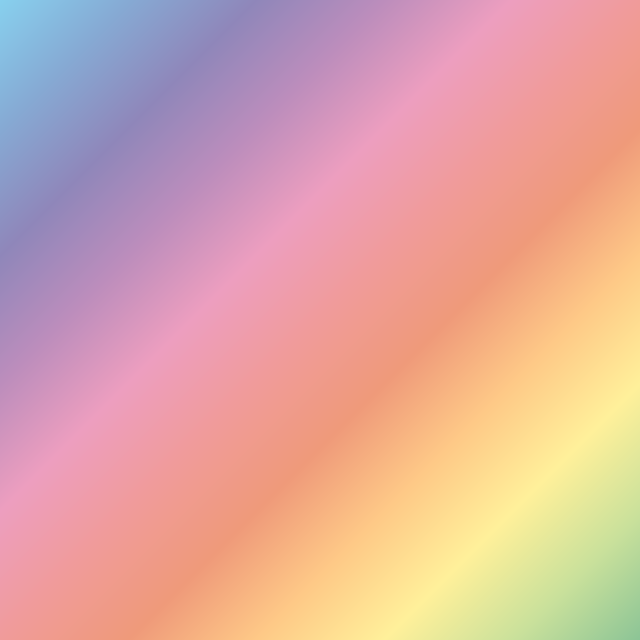
This background is drawn by a WebGL 1 fragment shader. Its source:

```glsl
precision highp float;
// A soft pastel rainbow running diagonally from the upper left corner
// to the lower right one. Evenly spaced colour stops are blended in turn
// along the diagonal, so each band is a straight 45 degree stripe.

uniform vec2 u_resolution;

// Colour stops, from the upper left to the lower right
const vec3 SKY     = vec3(0.530, 0.816, 0.933);
const vec3 STEEL   = vec3(0.525, 0.667, 0.831);
const vec3 VIOLET  = vec3(0.561, 0.527, 0.729);
const vec3 ORCHID  = vec3(0.737, 0.553, 0.737);
const vec3 PINK    = vec3(0.929, 0.620, 0.749);
const vec3 CORAL   = vec3(0.941, 0.608, 0.604);
const vec3 ORANGE  = vec3(0.937, 0.604, 0.478);
const vec3 APRICOT = vec3(0.996, 0.788, 0.529);
const vec3 YELLOW  = vec3(1.000, 0.941, 0.604);
const vec3 LIME    = vec3(0.792, 0.882, 0.608);
const vec3 GREEN   = vec3(0.549, 0.769, 0.588);

const float INTERVALS = 10.0;  // gaps between the stops

// Blends from one stop to the next over a unit interval of position
vec3 blendStop(vec3 color, vec3 next, float position, float start) {
  return mix(color, next, clamp(position - start, 0.0, 1.0));
}

vec3 rainbow(float position) {
  vec3 color = SKY;
  color = blendStop(color, STEEL,   position, 0.0);
  color = blendStop(color, VIOLET,  position, 1.0);
  color = blendStop(color, ORCHID,  position, 2.0);
  color = blendStop(color, PINK,    position, 3.0);
  color = blendStop(color, CORAL,   position, 4.0);
  color = blendStop(color, ORANGE,  position, 5.0);
  color = blendStop(color, APRICOT, position, 6.0);
  color = blendStop(color, YELLOW,  position, 7.0);
  color = blendStop(color, LIME,    position, 8.0);
  color = blendStop(color, GREEN,   position, 9.0);
  return color;
}

void main() {
  vec2 uv = gl_FragCoord.xy / u_resolution;

  // 0 at the upper left corner, 1 at the lower right
  float diagonal = 0.5 * (uv.x + 1.0 - uv.y);

  gl_FragColor = vec4(rainbow(diagonal * INTERVALS), 1.0);
}
```
